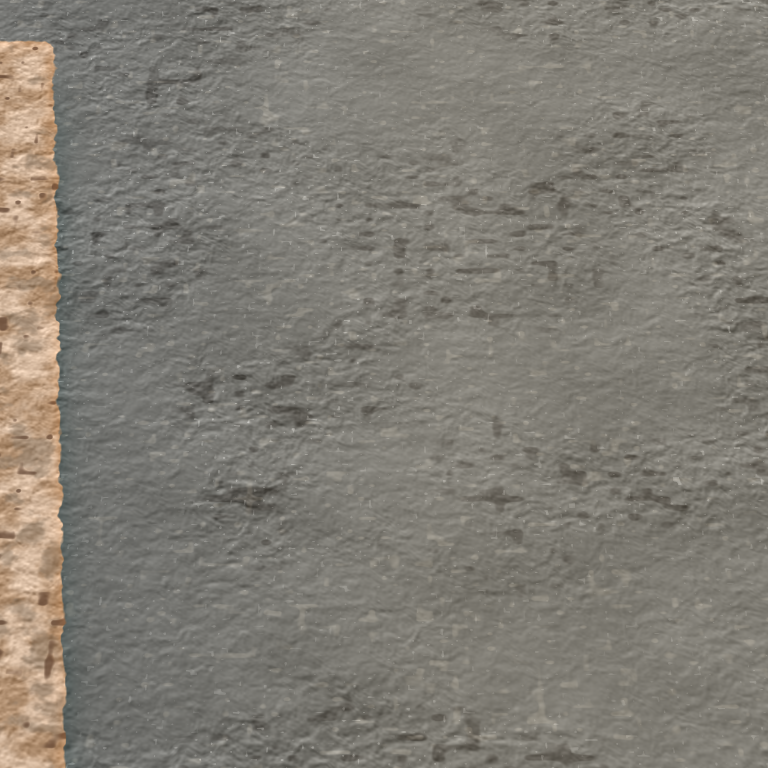
Give the GLSL for this texture, as a three.js fragment shader.

```glsl
// Weathered grey asphalt with a worn tan paint stripe along the left side.
varying vec2 vUv;

float hash(vec2 p) {
  vec3 k = fract(p.xyx * vec3(0.1031, 0.1030, 0.0973));
  k += dot(k, k.yzx + 33.33);
  return fract((k.x + k.y) * k.z);
}

float noise(vec2 p) {
  vec2 cell = floor(p);
  vec2 f = fract(p);
  f = f * f * (3.0 - 2.0 * f);
  return mix(mix(hash(cell), hash(cell + vec2(1.0, 0.0)), f.x),
             mix(hash(cell + vec2(0.0, 1.0)), hash(cell + vec2(1.0, 1.0)), f.x), f.y);
}

float fbm(vec2 p) {
  float sum = 0.0;
  float weight = 0.5;
  for (int i = 0; i < 4; i++) {
    sum += weight * noise(p);
    p = mat2(1.6, 1.2, -1.2, 1.6) * p + 17.3;
    weight *= 0.5;
  }
  return sum;
}

// Height of the gravel, with grains wider than they are tall.
float gravel(vec2 p) {
  vec2 warp = vec2(noise(p * 38.0), noise(p * 38.0 + 71.0)) * 0.012;
  p += warp;
  return 0.50 * noise(p * vec2(48.0, 82.0))
       + 0.34 * noise(p * vec2(95.0, 150.0) + 31.0)
       + 0.20 * noise(p * vec2(190.0, 270.0) + 57.0);
}

void main() {
  vec2 uv = vUv;

  // Receding ground: grains shrink towards the top.
  vec2 ground = vec2((uv.x - 0.5) * (1.0 + 0.3 * uv.y) + 2.0,
                     uv.y * (1.0 + 0.3 * uv.y) + 1.0);

  // Relief lit from the upper left.
  float height = gravel(ground);
  float relief = height - gravel(ground + vec2(-0.0025, 0.0045));
  float patches = fbm(ground * vec2(5.0, 7.0));
  float fine = noise(ground * vec2(230.0, 310.0)) - 0.5;

  // Smoother wear runs down the middle right.
  float wornLane = exp(-pow((uv.x - 0.72 + 0.12 * uv.y) / 0.2, 2.0));
  float roughness = mix(0.7, 1.25, smoothstep(0.36, 0.6, patches)) * (1.0 - 0.3 * wornLane);

  // Asphalt: cool on the left, warmer and lighter on the right.
  vec3 color = mix(vec3(0.445, 0.447, 0.435), vec3(0.497, 0.485, 0.452),
                   smoothstep(0.05, 0.65, uv.x));
  color += 0.13 * (fbm(ground * vec2(7.0, 11.0) + 40.0) - 0.46);
  color += 0.03 * (uv.y - 0.4);
  color += roughness * (0.27 * relief + 0.045 * fine);

  // Dark hollows, pale chips and small glints.
  float hollow = smoothstep(0.66, 0.86, noise(ground * vec2(42.0, 75.0) + 9.0))
               * smoothstep(0.42, 0.6, patches);
  color -= 0.11 * hollow * vec3(0.95, 1.0, 1.0);
  float chip = smoothstep(0.78, 0.95, noise(ground * vec2(62.0, 98.0) + 83.0));
  color += 0.07 * chip * vec3(1.1, 1.0, 0.85);
  float glint = smoothstep(0.86, 0.98, noise(ground * vec2(150.0, 190.0) + 19.0));
  color += 0.12 * glint * roughness;

  // Stripe with a ragged right edge and a rounded top corner.
  float ragged = 0.008 * (noise(ground * vec2(30.0, 55.0)) - 0.5)
               + 0.004 * (noise(ground * 150.0) - 0.5);
  float edge = 0.0845 - 0.0155 * uv.y + ragged;
  vec2 corner = vec2(uv.x - edge, uv.y - 0.947 - 0.4 * ragged) + 0.01;
  float stripe = length(max(corner, 0.0)) + min(max(corner.x, corner.y), 0.0) - 0.01;
  float paintMask = 1.0 - smoothstep(-0.0015, 0.002, stripe);

  // Cool dark seam beside the paint.
  float seam = exp(-max(stripe, 0.0) / 0.016) * smoothstep(0.96, 0.8, uv.y);
  color -= seam * vec3(0.11, 0.075, 0.07);

  // Paint: tan with pale crests, rusty stains and grey wear low down.
  float stain = fbm(ground * vec2(24.0, 30.0) + 12.0);
  vec3 paint = mix(vec3(0.69, 0.56, 0.44), vec3(0.84, 0.73, 0.63),
                   smoothstep(0.3, 0.62, stain + 0.08 * (uv.y - 0.5)));
  paint += 0.34 * relief + 0.10 * fine;
  float wear = smoothstep(0.48, 0.66, fbm(ground * vec2(28.0, 36.0) + 63.0)
             + 0.14 * (0.45 - uv.y));
  paint = mix(paint, vec3(0.57, 0.49, 0.41) + 0.3 * relief, 0.65 * wear);
  float pit = smoothstep(0.82, 0.96, noise(ground * vec2(55.0, 70.0) + 45.0));
  paint = mix(paint, vec3(0.38, 0.27, 0.20), 0.75 * pit);
  paint += vec3(0.05, 0.0, -0.04) * exp(-abs(stripe) / 0.009);

  gl_FragColor = vec4(clamp(mix(color, paint, paintMask), 0.0, 1.0), 1.0);
}
```
